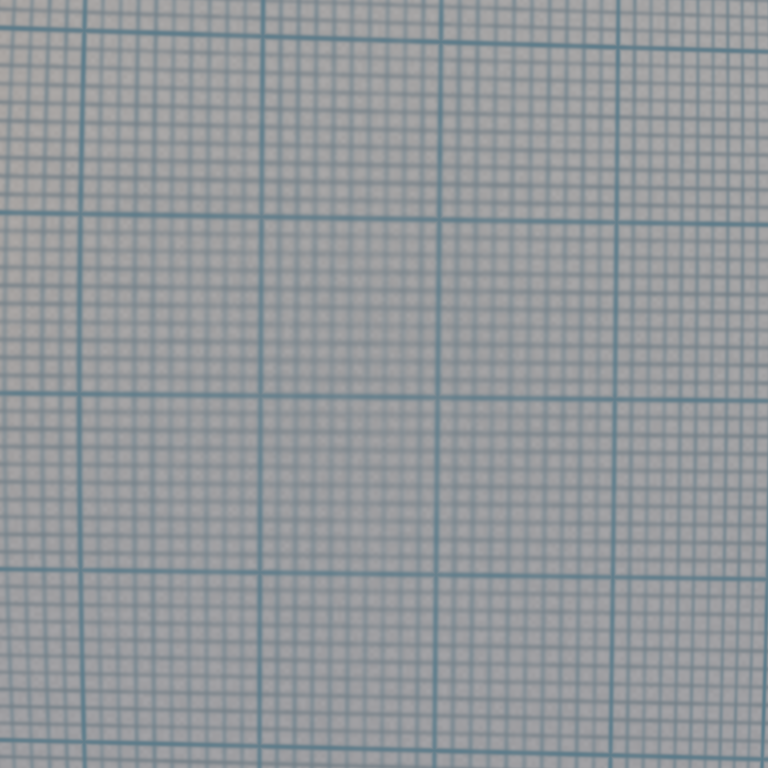
Give the GLSL for this pattern, as a WebGL 2 fragment shader.

```glsl
#version 300 es
precision highp float;

uniform vec2 u_resolution;
out vec4 fragColor;

float hash(vec2 p) {
    return fract(sin(dot(p, vec2(127.1, 311.7))) * 43758.5453);
}

float valueNoise(vec2 p) {
    vec2 i = floor(p), f = fract(p);
    f = f * f * (3.0 - 2.0 * f);
    return mix(mix(hash(i), hash(i + vec2(1, 0)), f.x),
               mix(hash(i + vec2(0, 1)), hash(i + vec2(1, 1)), f.x), f.y);
}

// Bends the sheet; one unit is one bold square
vec2 sheetCoords(vec2 p) {
    vec2 c = p - 0.5;
    float x = p.x - 0.570 - 0.0104 * c.y * clamp(1.8 * p.x - 0.15, 0.0, 1.0);
    x *= 1.0 + 0.31 * x * x * c.y * c.y;
    float slope = 0.010 + 0.085 * (p.y - 0.45) * (p.y - 0.45);
    float y = p.y - 0.483 + slope * c.x;
    float u = x * (x > 0.0 ? 4.22 + 2.1 * x * x : 4.35 - 0.3 * x * x);
    return vec2(u, y * (4.32 - 0.06 * y + 0.06 * y * y));
}

// Soft line profile, never thinner than the pixel footprint
vec2 softLine(vec2 dist, vec2 width, vec2 footprint) {
    vec2 w = max(width, 0.7 * footprint);
    return exp(-dist * dist / (w * w)) * width / w;
}

void main() {
    vec2 p = gl_FragCoord.xy / u_resolution;
    vec2 sheet = sheetCoords(p);
    vec2 cell = sheet * 10.0;
    vec2 footprint = fwidth(cell);

    // Focus is softest near the middle
    vec2 fromFocus = p - vec2(0.45, 0.5);
    float blur = exp(-5.0 * dot(fromFocus, fromFocus));

    // Paper with uneven light and fine grain
    vec3 paper = mix(vec3(0.630, 0.628, 0.640), vec3(0.656, 0.650, 0.650), smoothstep(0.0, 0.9, p.y));
    paper += vec3(0.014, 0.003, -0.008) * exp(-7.0 * p.x) * smoothstep(0.1, 0.7, p.y);
    paper -= 0.006 * blur;
    paper += 0.008 * (valueNoise(p * 7.0) - 0.5) + 0.026 * (valueNoise(p * 190.0) - 0.5);

    // Fine lines, each with its own strength
    vec2 index = round(cell);
    vec2 fine = softLine(cell - index, vec2(mix(0.14, 0.23, blur)), footprint);
    vec2 lineInk = vec2(hash(vec2(index.x, 3.0)), hash(vec2(index.y, 8.0)));
    vec2 wear = vec2(valueNoise(vec2(index.x * 5.0, p.y * 40.0)),
                     valueNoise(vec2(p.x * 40.0, index.y * 5.0 + 70.0)));
    fine *= mix(0.68, 0.42, blur) * (0.70 + 0.32 * lineInk + 0.28 * wear);

    // Bold lines at every tenth cell
    vec2 bold = softLine((sheet - round(sheet)) * 10.0, vec2(mix(0.13, 0.17, blur)), footprint);
    bold *= mix(0.78, 0.56, blur) * (0.84 + 0.22 * wear);

    vec3 color = mix(paper, vec3(0.445, 0.520, 0.560), fine.x);
    color = mix(color, vec3(0.450, 0.495, 0.525), fine.y);
    color = mix(color, vec3(0.330, 0.475, 0.540), max(bold.x, bold.y));
    fragColor = vec4(color, 1.0);
}
```
